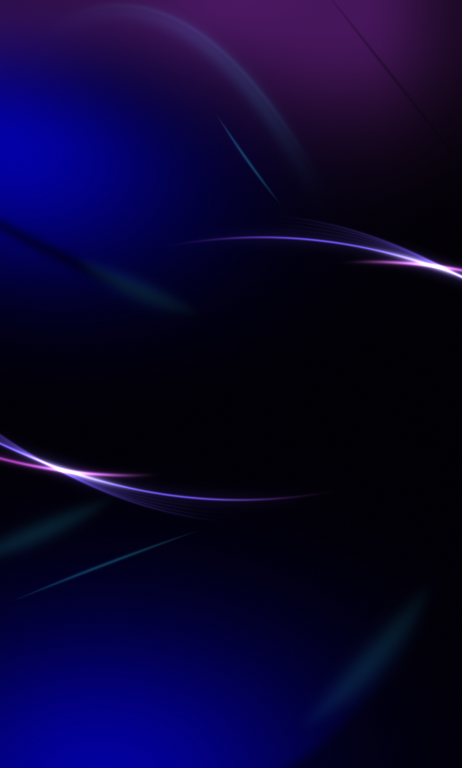
This background is drawn by a WebGL 2 fragment shader. Its source:

```glsl
#version 300 es
precision highp float;
// Dark abstract backdrop: blue and violet glows, faint teal blades, two mirrored light streaks.

uniform vec2 u_resolution;
out vec4 outColor;

// Colours
const vec3 NIGHT = vec3(0.006, 0.002, 0.018);
const vec3 BLUE = vec3(0.005, 0.0, 0.63);
const vec3 VIOLET = vec3(0.27, 0.085, 0.34);
const vec3 TEAL = vec3(0.03, 0.17, 0.17);
const vec3 STREAK_BLUE = vec3(0.40, 0.30, 0.85);
const vec3 STREAK_PINK = vec3(0.50, 0.16, 0.52);
const vec3 STREAK_WHITE = vec3(0.62, 0.68, 0.66);

// Layout: the canvas spans 0.6 by 1.0 units
const vec2 CANVAS = vec2(0.6, 1.0);
const vec2 MIRROR_SUM = vec2(0.651, 1.040);
const float LINE_WIDTH = 0.0016;
const float KNOT_X = 0.555;
const int STRANDS = 5;

float hash(vec2 p) {
    vec3 q = fract(vec3(p.xyx) * 0.1031);
    q += dot(q, q.yzx + 33.33);
    return fract((q.x + q.y) * q.z);
}

float noise(vec2 p) {
    vec2 i = floor(p), f = fract(p);
    f = f * f * (3.0 - 2.0 * f);
    return mix(mix(hash(i), hash(i + vec2(1, 0)), f.x),
               mix(hash(i + vec2(0, 1)), hash(i + vec2(1, 1)), f.x), f.y);
}

float bell(float d, float w) {
    return exp(-d * d / (w * w));
}

// Signed distance to a downward parabola
float arch(vec2 p, vec2 crest, float bend) {
    float x = p.x - crest.x;
    return (p.y - crest.y + bend * x * x) / sqrt(1.0 + 4.0 * bend * bend * x * x);
}

// Bowed segment: x = signed distance, y = taper toward both ends
vec2 bow(vec2 p, vec2 a, vec2 b, float bend) {
    vec2 d = b - a;
    float len = length(d);
    d /= len;
    float t = clamp(dot(p - a, d) / len, 0.0, 1.0);
    float taper = 4.0 * t * (1.0 - t);
    return vec2(dot(p - a, vec2(-d.y, d.x)) - bend * taper, taper);
}

float blade(vec2 p, vec2 a, vec2 b, float bend, float w) {
    vec2 s = bow(p, a, b, bend);
    return bell(s.x, w * (0.35 + 0.65 * s.y)) * s.y;
}

// Strands that fan out on the left and cross in a bright knot
vec3 streaks(vec2 p, float w) {
    float mainLine = arch(p, vec2(0.34, 0.691), 0.76);
    float flatLine = arch(p, vec2(0.48, 0.659), 0.76);
    float tail = smoothstep(0.20, 0.42, p.x);
    float knot = bell(p.x - KNOT_X, 0.055);
    vec3 c = mix(STREAK_PINK, STREAK_BLUE, tail) * tail * bell(mainLine, w) * 0.9;
    c += STREAK_PINK * smoothstep(0.44, 0.54, p.x) * (bell(flatLine, w * 1.3) + 0.25 * bell(flatLine, w * 4.0));
    for (int i = 1; i <= STRANDS; i++) {
        float k = float(i) / float(STRANDS);
        float d = arch(p, mix(vec2(0.34, 0.691), vec2(0.3125, 0.721), k), mix(0.76, 1.0, k));
        float fade = smoothstep(0.28 + 0.1 * hash(vec2(i, 7)), 0.54, p.x);
        c += STREAK_BLUE * fade * bell(d, w) * mix(0.14, 0.38, k * k);
    }
    c += STREAK_WHITE * knot * (0.75 * bell(mainLine, 0.004) + 0.5 * bell(flatLine, 0.0025));
    c += STREAK_BLUE * bell(mainLine, 0.011) * (0.10 * tail + 0.16 * knot);
    return c;
}

void main() {
    vec2 p = gl_FragCoord.xy / u_resolution * CANVAS;
    float w = max(LINE_WIDTH, 0.8 / u_resolution.y);
    vec3 col = NIGHT;

    // Upper blue glow, longer below its centre than above
    float rise = p.y - 0.81 + 0.15 * p.x;
    col += BLUE * bell(p.x, 0.25) * bell(rise, rise > 0.0 ? 0.125 : 0.165);

    // Violet haze along the top, deeper toward the right
    float depth = mix(0.085, 0.16, smoothstep(0.1, 0.45, p.x));
    float haze = bell(1.0 - p.y, depth) * (1.0 - 0.6 * smoothstep(0.47, 0.62, p.x));
    haze *= mix(0.7, 1.0, smoothstep(0.0, 0.35, p.x)) * (0.88 + 0.24 * noise(p * vec2(7.0, 10.0)));
    col += VIOLET * haze;

    // Lower blue glow, cut by a curved edge on the right
    vec2 rim = bow(p, vec2(0.378, 0.0), vec2(0.579, 0.232), -0.02);
    float lit = mix(0.45, 1.0, smoothstep(-0.012, 0.016, rim.x));
    col += BLUE * 0.97 * bell(p.x - 0.13, 0.30) * bell(p.y + 0.02, 0.21) * lit;

    // Dark creases
    col *= 1.0 - 0.45 * blade(p, vec2(-0.15, 0.80), vec2(0.3125, 0.570), -0.018, 0.009);
    col *= 1.0 - 0.30 * blade(p, vec2(0.40, 1.04), vec2(0.62, 0.76), 0.0, 0.002);

    // Teal arch and blades
    float ridge = arch(p, vec2(0.156, 0.993), 3.4);
    float along = smoothstep(0.03, 0.30, p.x) * (1.0 - smoothstep(0.33, 0.43, p.x));
    col += TEAL * along * (0.55 * bell(ridge + 0.008, 0.013) + 0.3 * bell(ridge, 0.003));
    col += TEAL * 0.60 * blade(p, vec2(0.098, 0.664), vec2(0.26, 0.590), -0.004, 0.014);
    col += TEAL * 0.70 * blade(p, vec2(-0.06, 0.264), vec2(0.15, 0.353), -0.004, 0.014);
    col += TEAL * 0.65 * blade(p, vec2(0.390, 0.050), vec2(0.560, 0.240), -0.010, 0.019);
    col += TEAL * 1.40 * blade(p, vec2(0.280, 0.853), vec2(0.365, 0.733), -0.002, w * 1.2);
    col += TEAL * 1.30 * blade(p, vec2(0.013, 0.216), vec2(0.260, 0.310), 0.002, w * 1.3);

    // Light streaks and their half-turn copy
    col += streaks(p, w) + streaks(MIRROR_SUM - p, w);

    // Fine grain against banding
    col += (hash(gl_FragCoord.xy) - 0.5) / 255.0;
    outColor = vec4(clamp(col, 0.0, 1.0), 1.0);
}
```
